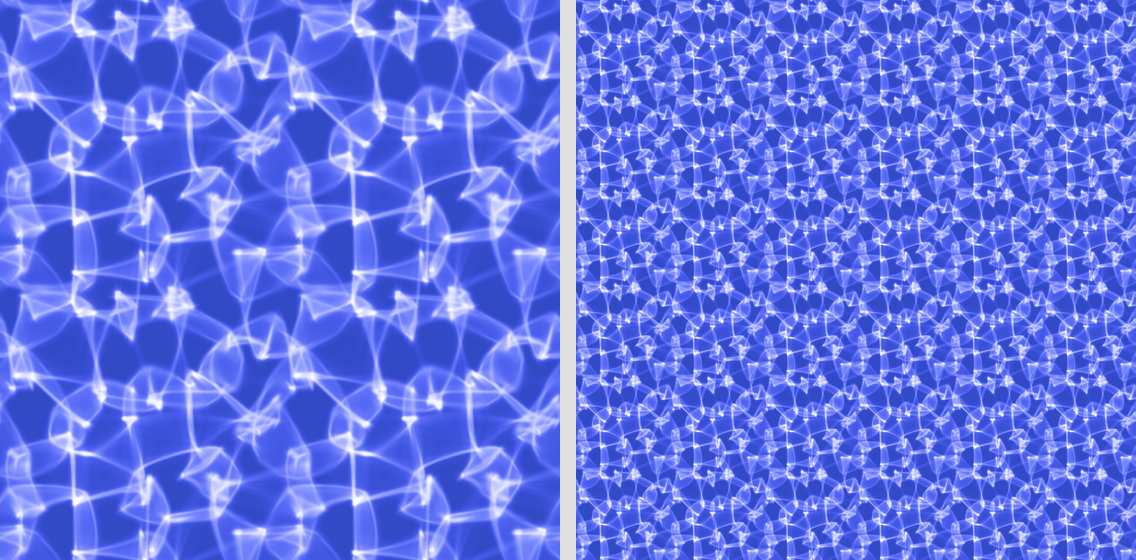
Left: one tile. Right: repeated 3 by 3.
Reproduce this texture procedurally as a Shadertoy shader.

```glsl
const float REPEATS = 2.0;        // tiles across and down
const float PERIOD = 6.0;         // noise cells per tile
const float RAYS_PER_CELL = 8.0;  // light rays along each noise cell
const int RAY_REACH = 10;         // rays gathered on each side
const float REFRACTION = 0.65;
const float FOCUS_BLUR = 0.02;    // in noise cells

const vec3 DEEP_BLUE = vec3(0.20, 0.29, 0.78);

// Pseudo-random slope of a lattice point, wrapped to the period
vec2 latticeSlope(vec2 cell, float period) {
    cell -= period * floor((cell + 0.5) / period);
    vec3 h = fract((cell.xyx + 17.0) * vec3(0.1031, 0.1030, 0.0973));
    h += dot(h, h.yzx + 33.33);
    return 2.0 * fract((h.xx + h.yz) * h.zy) - 1.0;
}

// Gradient noise surface: returns its slope, outputs its curvature (xx, xy, yy)
vec2 surfaceSlope(vec2 p, float period, out vec3 curvature) {
    vec2 cell = floor(p);
    vec2 slope = vec2(0.0);
    curvature = vec3(0.0);
    for (int y = 0; y <= 1; y++)
    for (int x = 0; x <= 1; x++) {
        vec2 corner = cell + vec2(x, y);
        vec2 d = p - corner;
        vec2 a = abs(d);
        vec2 b = 1.0 - a;
        vec2 g = latticeSlope(corner, period);
        float ramp = dot(g, d);

        // Quintic fade with its first and second derivatives
        vec2 w = 1.0 - a * a * a * (a * (6.0 * a - 15.0) + 10.0);
        vec2 w1 = -30.0 * sign(d) * a * a * b * b;
        vec2 w2 = -60.0 * a * b * (b - a);

        vec2 dw = w1 * w.yx;
        slope += dw * ramp + w.x * w.y * g;
        curvature += ramp * vec3(w2.x * w.y, w1.x * w1.y, w2.y * w.x)
                   + vec3(2.0 * dw.x * g.x, dw.x * g.y + dw.y * g.x, 2.0 * dw.y * g.y);
    }
    return slope;
}

// Light at offset r from a ray whose square footprint is sheared by a symmetric matrix
float rayLight(vec2 r, vec3 shear, float spacing, float blur) {
    float spread = 0.25 * spacing * spacing;
    float xx = spread * (shear.x * shear.x + shear.y * shear.y) + blur * blur;
    float xy = spread * shear.y * (shear.x + shear.z);
    float yy = spread * (shear.y * shear.y + shear.z * shear.z) + blur * blur;
    float det = xx * yy - xy * xy;
    float dist2 = (yy * r.x * r.x - 2.0 * xy * r.x * r.y + xx * r.y * r.y) / det;
    return spacing * spacing * exp(-0.5 * dist2) / (6.28319 * sqrt(det));
}

// Sum of all refracted rays that land near p; the mean is one
float causticLight(vec2 p, float period, float strength) {
    float spacing = 1.0 / RAYS_PER_CELL;
    vec2 nearest = floor(p * RAYS_PER_CELL) + 0.5;
    float light = 0.0;
    for (int y = -RAY_REACH; y <= RAY_REACH; y++)
    for (int x = -RAY_REACH; x <= RAY_REACH; x++) {
        vec2 source = (nearest + vec2(x, y)) * spacing;
        vec3 curvature;
        vec2 landing = source + strength * surfaceSlope(source, period, curvature);
        vec3 shear = vec3(1.0, 0.0, 1.0) + strength * curvature;
        light += rayLight(p - landing, shear, spacing, FOCUS_BLUR);
    }
    return light;
}

// Deep blue to white, with the blue channel saturating first
vec3 waterColor(float light, vec3 deep) {
    float t = 1.0 - exp(-0.37 * max(light - 0.12, 0.0));
    vec3 fade = vec3(1.0 - t, 1.0 - t, exp(-9.0 * t));
    return 1.0 - (1.0 - deep) * fade;
}

void mainImage(out vec4 fragColor, in vec2 fragCoord) {
    vec2 uv = fragCoord / iResolution.xy;
    float light = causticLight(uv * REPEATS * PERIOD, PERIOD, REFRACTION);
    fragColor = vec4(waterColor(light, DEEP_BLUE), 1.0);
}
```
